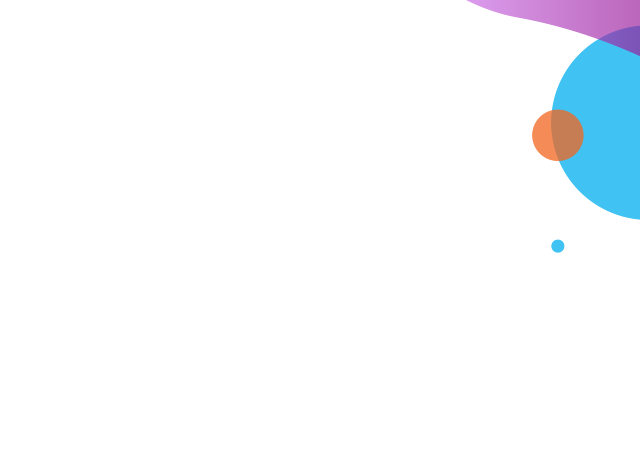
Give the GLSL for this background, as a Shadertoy shader.

```glsl
// White page with translucent discs and a violet wave in the upper right corner.

// Soft coverage of a shape from its signed distance.
float cover(float dist) {
    float halfPixel = 0.6 / iResolution.y;
    return smoothstep(halfPixel, -halfPixel, dist);
}

float disc(vec2 p, vec2 center, float radius) {
    return cover(length(p - center) - radius);
}

// Signed distance to the wave hanging from the top edge.
float waveDistance(vec2 p) {
    float d = p.x - 1.1355;
    float bend = d < 0.0 ? -1.40 : 0.508;
    float depth = 0.0385 + 0.18 * d + bend * d * d;
    float slope = 0.18 + 2.0 * bend * d;
    return (1.0 - p.y - depth) / sqrt(1.0 + slope * slope);
}

void mainImage(out vec4 fragColor, in vec2 fragCoord) {
    // Units of canvas height, origin at the lower left.
    vec2 p = fragCoord / iResolution.y;
    vec3 skyBlue = vec3(0.25, 0.76, 0.95);
    vec3 color = vec3(1.0);

    // Large disc cut by the right edge, and its small companion.
    color = mix(color, skyBlue, disc(p, vec2(1.422, 0.731), 0.2134));
    color = mix(color, skyBlue, disc(p, vec2(1.2234, 0.4603), 0.0143));

    // Orange disc over the rim.
    vec3 orange = vec3(0.95, 0.40, 0.12);
    color = mix(color, orange, 0.75 * disc(p, vec2(1.2234, 0.7033), 0.0564));

    // Violet wave, deepening to the right.
    vec3 violet = mix(vec3(0.79, 0.42, 0.895), vec3(0.60, 0.104, 0.60),
                      clamp((p.x - 1.022) / 0.385, 0.0, 1.0));
    color = mix(color, violet, 0.67 * cover(waveDistance(p)));

    fragColor = vec4(color, 1.0);
}
```
